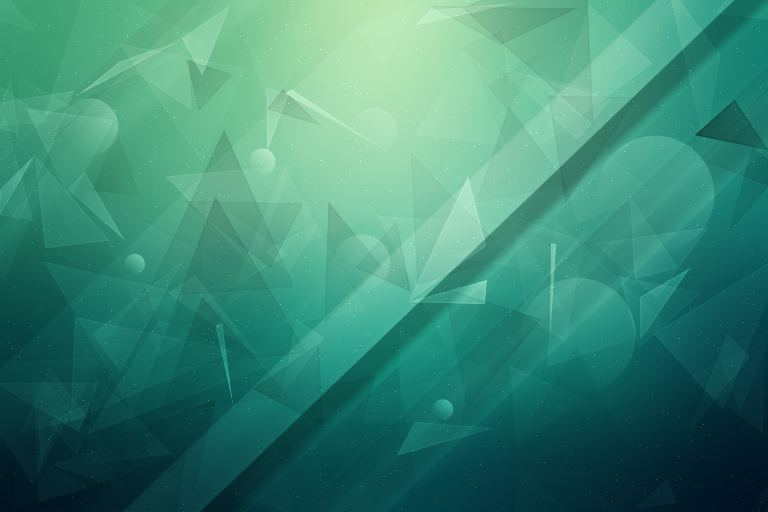
A WebGL 2 fragment shader for this background:

```glsl
#version 300 es
precision highp float;
// Teal and green abstract background: diagonal beams, glassy facets, discs and fine dust.
uniform vec2 u_resolution;
out vec4 fragColor;

const vec3 PALE = vec3(.82, .97, .87);
const vec3 AQUA = vec3(.24, .86, .74);

float hash(float n) { return fract(sin(n * 127.1) * 43758.5453); }
float hash2(vec2 v) { return hash(dot(v, vec2(1, 2.453))); }
vec2 polar(float angle) { return vec2(cos(angle), sin(angle)); }

// Bell weight around a centre
float bell(float x, float centre, float width) {
  float t = (x - centre) / width;
  return exp(-t * t);
}

// Smooth horizontal ramp through five evenly spaced colours
vec3 ramp(float x, vec3 tones[5]) {
  vec4 sum = vec4(0);
  for (int i = 0; i < 5; i++) sum += vec4(tones[i], 1) * bell(x, .05 + .35 * float(i), .24);
  return sum.rgb / sum.a;
}

vec3 backdrop(vec2 p) {
  vec3 top = ramp(p.x, vec3[5](vec3(.23, .62, .45), vec3(.38, .74, .53), vec3(.81, .94, .72),
    vec3(.40, .78, .61), vec3(.05, .50, .44)));
  vec3 upper = ramp(p.x, vec3[5](vec3(.13, .49, .38), vec3(.39, .74, .57), vec3(.69, .89, .74),
    vec3(.34, .72, .60), vec3(.07, .52, .47)));
  vec3 lower = ramp(p.x, vec3[5](vec3(.01, .24, .24), vec3(.04, .47, .41), vec3(.07, .64, .54),
    vec3(.06, .56, .49), vec3(.01, .20, .25)));
  vec3 base = ramp(p.x, vec3[5](vec3(0, .06, .11), vec3(.01, .14, .18), vec3(.01, .26, .29),
    vec3(.01, .14, .19), vec3(0, .05, .11)));
  vec4 w = vec4(bell(p.y, .95, .21), bell(p.y, .65, .21), bell(p.y, .35, .21), bell(p.y, .05, .21));
  return (top * w.x + upper * w.y + lower * w.z + base * w.w) / dot(w, vec4(1));
}

// Positive amounts lighten like tinted glass, negative amounts darken
vec3 shade(vec3 col, float amount) {
  vec3 tint = mix(AQUA, PALE, smoothstep(.35, .75, col.g));
  return mix(col, tint, max(amount, 0.) * (.25 + .75 * col.g)) * (1. + min(amount, 0.));
}

// Signed distance of p to the left of edge a-b
float edge(vec2 p, vec2 a, vec2 b) {
  vec2 d = normalize(b - a);
  return d.x * (p.y - a.y) - d.y * (p.x - a.x);
}

// Triangle with a thin rim that fades away from its first corner
void facet(inout vec3 col, vec2 p, vec2 a, vec2 b, vec2 c, float amount) {
  float side = sign(edge(c, a, b));
  float inside = min(side * edge(p, a, b), min(side * edge(p, b, c), side * edge(p, c, a)));
  float reach = max(distance(a, b), distance(a, c));
  float fade = 1. - .7 * clamp(distance(p, a) / reach, 0., 1.);
  fade += .25 * (1. - smoothstep(.001, .005, inside));
  col = shade(col, amount * fade * smoothstep(-.001, .001, inside));
}

// Disc that is brighter towards its upper right rim
void disc(inout vec3 col, vec2 p, float x, float y, float radius, float amount) {
  vec2 q = p - vec2(x, y);
  float cover = 1. - smoothstep(-.0015, .0015, length(q) - radius);
  float fade = clamp(.5 + .6 * dot(q / radius, vec2(.6, .7)), 0., 1.);
  col = shade(col, amount * fade * cover);
}

// Band across the diagonal, with separate softness for each side
void beam(inout vec3 col, float d, float lo, float hi, float softLo, float softHi, float amount) {
  float cover = smoothstep(lo - softLo, lo + softLo, d) * (1. - smoothstep(hi - softHi, hi + softHi, d));
  col = shade(col, amount * cover);
}

void beams(inout vec3 col, vec2 p) {
  float d = dot(p, vec2(.69, -.72));
  beam(col, d, .165, .27, .003, .002, .3);
  beam(col, d, .27, .315, .002, .012, -.27);
  beam(col, d, -.2, -.08, .002, .04, .12);
  beam(col, d, -.45, -.36, .002, .03, .13);
  beam(col, d, .42, .52, .04, .002, .14);
  for (int i = 0; i < 14; i++) {
    float n = float(i) + 41., lo = mix(-.7, .8, hash(n));
    beam(col, d, lo, lo + .02 + .08 * hash(n + .3), .002, .015, mix(-.1, .13, hash(n + .6)));
  }
}

// Faint random facets, some wide and some like splinters
void scatter(inout vec3 col, vec2 p) {
  for (int i = 0; i < 120; i++) {
    float n = float(i) * 7. + 3., turn = 6.28 * hash(n), size = mix(.06, .22, hash(n + 1.));
    vec2 centre = vec2(1.5 * hash(n + 2.), hash(n + 3.));
    vec2 a = centre + size * polar(turn);
    vec2 b = centre + size * polar(turn + .5 + 2. * hash(n + 4.));
    vec2 c = centre + size * hash(n + 5.) * polar(turn + 4.);
    facet(col, p, a, b, c, mix(-.15, .25, hash(n + 6.)));
  }
}

void mainFacets(inout vec3 col, vec2 p) {
  facet(col, p, vec2(.914, .656), vec2(.797, .41), vec2(.95, .52), .5);
  facet(col, p, vec2(.951, .453), vec2(.797, .41), vec2(.947, .406), .7);
  facet(col, p, vec2(.455, .21), vec2(.421, .365), vec2(.434, .368), .9);
  facet(col, p, vec2(.556, .818), vec2(.752, .707), vec2(.57, .825), .6);
  facet(col, p, vec2(.522, .705), vec2(.52, .83), vec2(.563, .815), .45);
  facet(col, p, vec2(.81, .95), vec2(1.006, .994), vec2(.84, .98), .5);
  facet(col, p, vec2(.152, .814), vec2(.352, .92), vec2(.234, .88), .5);
  facet(col, p, vec2(.395, .853), vec2(.355, .925), vec2(.45, .99), .45);
  facet(col, p, vec2(.068, .697), vec2(0, .63), vec2(0, .58), .5);
  facet(col, p, vec2(.088, .515), vec2(.068, .697), vec2(.215, .53), .3);
  facet(col, p, vec2(.244, .53), vec2(.133, .63), vec2(.165, .665), .45);
  facet(col, p, vec2(1.348, .477), vec2(1.25, .335), vec2(1.25, .42), .6);
  facet(col, p, vec2(.775, .11), vec2(.81, .176), vec2(.967, .164), .4);
  facet(col, p, vec2(1.086, .523), vec2(1.076, .525), vec2(1.074, .33), .6);
  facet(col, p, vec2(1.357, .736), vec2(1.435, .805), vec2(1.5, .707), -.4);
}

void discs(inout vec3 col, vec2 p) {
  disc(col, p, 1.28, .62, .115, .4);
  disc(col, p, 1.13, .345, .112, .35);
  disc(col, p, .175, .752, .056, .45);
  disc(col, p, .707, .487, .055, .35);
  disc(col, p, .73, .745, .045, .3);
  disc(col, p, .512, .684, .026, .7);
  disc(col, p, .263, .484, .02, .8);
  disc(col, p, .865, .2, .02, .9);
}

// Tiny specks, one at most per grid cell
float dust(vec2 p) {
  vec2 cell = floor(p * 90.), q = fract(p * 90.) - .2 - .6 * vec2(hash2(cell), hash2(cell + 9.));
  return step(.88, hash2(cell + 5.)) * hash2(cell + 3.) * (1. - smoothstep(.04, .16, length(q)));
}

void main() {
  vec2 p = gl_FragCoord.xy / u_resolution.y;
  vec3 col = backdrop(p);
  beams(col, p);
  scatter(col, p);
  mainFacets(col, p);
  discs(col, p);
  fragColor = vec4(col + .3 * dust(p) * AQUA, 1);
}
```
